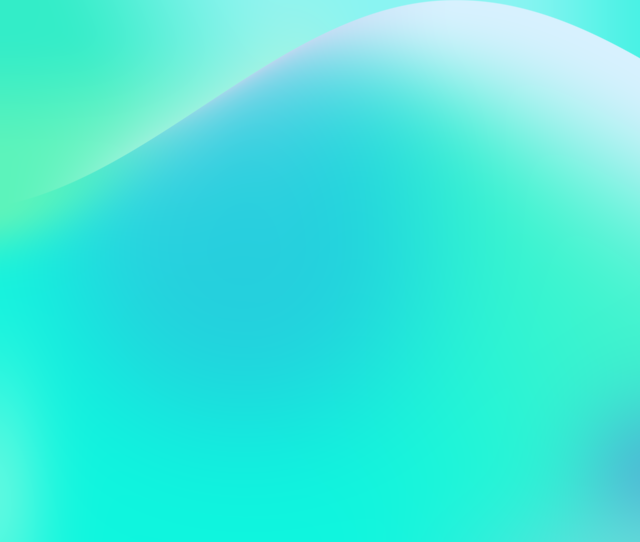
Reproduce this background procedurally as a WebGL 2 fragment shader.

```glsl
#version 300 es
precision highp float;

uniform vec2 u_resolution;
out vec4 fragColor;

// Palette
const vec3 AQUA      = vec3(0.055, 0.965, 0.870);
const vec3 GREEN     = vec3(0.240, 0.957, 0.804);
const vec3 BLUE      = vec3(0.141, 0.812, 0.867);
const vec3 ICE       = vec3(0.843, 0.945, 0.996);
const vec3 LILAC     = vec3(0.730, 0.840, 0.940);
const vec3 SPRING    = vec3(0.361, 0.953, 0.733);
const vec3 MINT      = vec3(0.470, 0.980, 0.880);
const vec3 SLATE     = vec3(0.285, 0.735, 0.830);
const vec3 MIST      = vec3(0.550, 0.830, 0.880);
const vec3 TEAL      = vec3(0.200, 0.928, 0.784);
const vec3 SKY       = vec3(0.540, 0.957, 0.949);
const vec3 TURQUOISE = vec3(0.280, 0.949, 0.894);
const vec3 HAZE      = vec3(0.650, 0.950, 0.885);

// Wave shape: crest position, height of swing, frequency on each side
const vec2  CREST      = vec2(0.712, 1.0);
const float SWING      = 0.194;
const float FREQ_LEFT  = 4.0;
const float FREQ_RIGHT = 3.85;

// Glow shapes
const vec2  BLUE_CENTRE  = vec2(0.38, 0.55);
const vec2  BLUE_RADIUS  = vec2(0.30, 0.36);
const float BLUE_STRETCH = 0.62;
const vec2  RIM_DEPTH    = vec2(0.045, 0.25);
const vec2  RIM_POWER    = vec2(0.9, 2.2);
const float SPRING_DEPTH = 0.07;
const float HAZE_HEIGHT  = 0.07;

float waveHeight(float x) {
    float d = x - CREST.x;
    float freq = d > 0.0 ? FREQ_RIGHT : FREQ_LEFT;
    return CREST.y - SWING * (1.0 - cos(freq * d));
}

// Soft elliptical falloff, 1 at the centre
float glow(vec2 p, vec2 centre, vec2 radius, float power) {
    return exp(-pow(length((p - centre) / radius), power));
}

// Half-strength falloff measured from an edge
float edgeFade(float dist, float halfDist, float power) {
    return exp2(-pow(max(dist, 0.0) / halfDist, power));
}

// Area above the wave
vec3 backdrop(vec2 p, float height) {
    vec3 col = mix(TEAL, SPRING, 1.0 - smoothstep(0.70, 0.95, p.y));
    col = mix(col, SKY, smoothstep(0.05, 0.45, p.x - 0.5 * (1.0 - p.y)));
    col = mix(col, TURQUOISE, smoothstep(0.78, 1.03, p.x));
    float haze = smoothstep(0.0, 0.25, p.x) * (1.0 - smoothstep(0.4, 0.6, p.x));
    return mix(col, HAZE, 0.8 * haze * edgeFade(height, HAZE_HEIGHT, 1.0));
}

// Area below the wave
vec3 hill(vec2 p, float depth) {
    vec3 col = mix(AQUA, GREEN, smoothstep(0.5, 1.25, p.x + 0.5 * p.y));

    // Blue heart, taller above its centre
    vec2 radius = BLUE_RADIUS;
    if (p.y > BLUE_CENTRE.y) radius.y = BLUE_STRETCH;
    col = mix(col, BLUE, glow(p, BLUE_CENTRE, radius, 3.0));

    // Corner glows
    col = mix(col, MINT, 0.72 * glow(p, vec2(-0.01, 0.08), vec2(0.085, 0.24), 2.0));
    col = mix(col, SLATE, glow(p, vec2(1.03, 0.12), vec2(0.125, 0.15), 2.0));
    col = mix(col, MIST, 0.5 * glow(p, vec2(1.0, -0.05), vec2(0.25, 0.13), 2.0));

    // Pale rim, deeper toward the right
    float halfDepth = mix(RIM_DEPTH.x, RIM_DEPTH.y, smoothstep(0.35, 1.0, p.x));
    float power = mix(RIM_POWER.x, RIM_POWER.y, smoothstep(0.4, 0.75, p.x));
    vec3 rimColour = mix(LILAC, ICE, smoothstep(0.4, 0.72, p.x));
    float rim = smoothstep(0.0, 0.45, p.x) * edgeFade(depth, halfDepth, power);
    col = mix(col, rimColour, rim);

    // Green veil that dissolves the wave at the left
    float veil = exp(-pow(p.x / 0.2, 2.0)) * edgeFade(depth, SPRING_DEPTH, 2.0);
    return mix(col, SPRING, veil);
}

void main() {
    vec2 p = gl_FragCoord.xy / u_resolution;
    float depth = waveHeight(p.x) - p.y;
    float pixel = 1.0 / u_resolution.y;
    float inside = smoothstep(-pixel, pixel, depth);
    vec3 col = mix(backdrop(p, -depth), hill(p, depth), inside);
    fragColor = vec4(col, 1.0);
}
```
